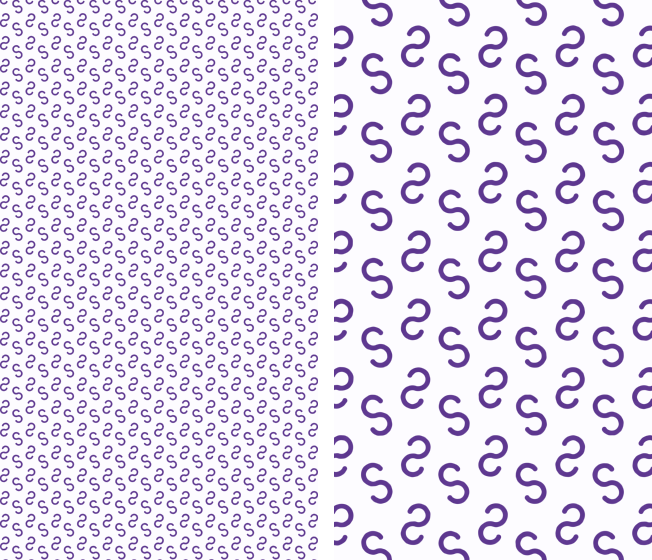
Left: the whole. Right: its middle third, enlarged.
Reproduce this pattern procedurally as a Shadertoy shader.

```glsl
// Staggered lattice of small purple S-curves alternating with mirrored ones on near-white.

const float COLUMNS = 12.37;               // repeats across the canvas width
const vec2 PITCH = vec2(1.0, 0.885);       // cell size in column widths
const vec3 PAPER = vec3(0.992, 0.990, 1.0);
const vec3 INK = vec3(0.37, 0.22, 0.565);

// Sine-free hash: three values in 0..1 per lattice point
vec3 hash3(vec2 p) {
    vec3 h = fract(p.xyx * vec3(0.1031, 0.1030, 0.0973));
    h += dot(h, h.yxz + 33.33);
    return fract((h.xxy + h.yzz) * h.zyx);
}

// Smooth value noise
float noise(vec2 p) {
    vec2 i = floor(p);
    vec2 f = fract(p);
    f = f * f * (3.0 - 2.0 * f);
    float low = mix(hash3(i).x, hash3(i + vec2(1, 0)).x, f.x);
    float high = mix(hash3(i + vec2(0, 1)).x, hash3(i + vec2(1, 1)).x, f.x);
    return mix(low, high, f.y);
}

vec2 rotate(vec2 p, float angle) {
    float c = cos(angle), s = sin(angle);
    return vec2(c * p.x - s * p.y, s * p.x + c * p.y);
}

// Distance to an arc that leaves the origin and turns clockwise over the top
float hookDistance(vec2 p, float radius, float span) {
    float halfSpan = 0.5 * span;
    vec2 q = rotate(p - vec2(0.0, radius), 1.5708 + halfSpan);
    q.y = abs(q.y);
    vec2 tip = radius * vec2(cos(halfSpan), sin(halfSpan));
    return atan(q.y, q.x) < halfSpan ? abs(length(q) - radius) : length(q - tip);
}

// Two hooks joined by point symmetry make an S
float curveDistance(vec2 p, float radius, float span) {
    return min(hookDistance(p, radius, span), hookDistance(-p, radius, span));
}

// Coverage of one lattice of curves; mirror is 1 or -1
float curveLayer(vec2 p, vec2 center, float mirror, float tilt, float span, float pixel) {
    vec2 grid = (p - center) / PITCH + 0.5;
    vec2 cell = floor(grid);
    vec3 vary = hash3(cell + 40.0 + 17.0 * mirror) - 0.5;

    // Very slight shift and turn per repeat
    vec2 local = (grid - cell - 0.5) * PITCH - 0.008 * vary.xy;
    local.x *= mirror;
    local = rotate(local, -tilt - 0.04 * vary.z);

    // Uneven pen edge
    float halfWidth = 0.0315 + 0.005 * (noise(p * 22.0) - 0.5);
    float d = curveDistance(local, 0.122, span) - halfWidth;
    return 1.0 - smoothstep(-0.75 * pixel, 0.75 * pixel, d);
}

void mainImage(out vec4 fragColor, in vec2 fragCoord) {
    // Column units, measured from the top left corner
    vec2 p = (fragCoord - vec2(0.0, iResolution.y)) / iResolution.x * COLUMNS;
    float pixel = COLUMNS / iResolution.x;

    float forward = curveLayer(p, vec2(0.68, -0.255), 1.0, 0.40, 4.45, pixel);
    float mirrored = curveLayer(p, vec2(0.184, -0.785), -1.0, 0.30, 4.6, pixel);

    // Faint tone changes within the ink
    vec3 ink = INK + 0.03 * (noise(p * 14.0) - 0.5);
    fragColor = vec4(mix(PAPER, ink, max(forward, mirrored)), 1.0);
}
```
